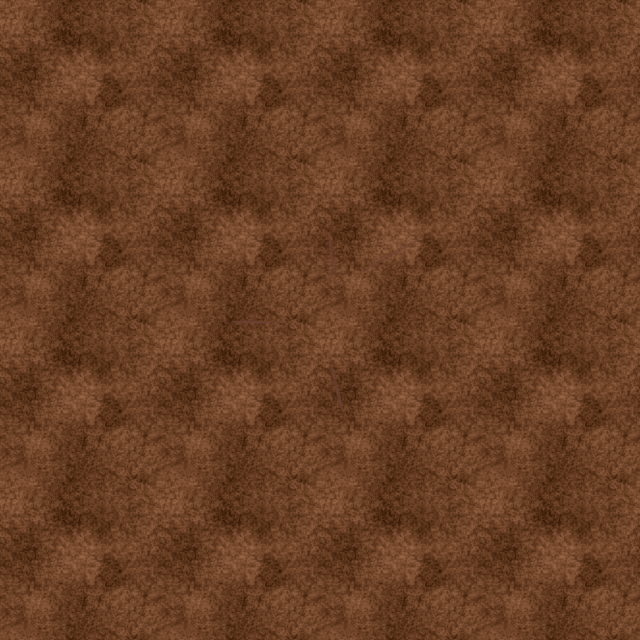
Write a WebGL 2 fragment shader that draws this texture.

```glsl
#version 300 es
precision highp float;
// Mottled brown leather: a 4 x 4 repeat of ragged blotches and pebbled grain, with a few faint scratches.

uniform vec2 u_resolution;
out vec4 fragColor;

// Integer hash of a lattice cell, wrapped to the given period
vec2 hash(vec2 cell, float period) {
    uvec2 q = uvec2(mod(cell, period)) + uint(period) * 131u;
    q = q * 1664525u + 1013904223u;
    q.x += q.y * 1664525u;
    q.y += q.x * 1664525u;
    q ^= q >> 16u;
    q.x += q.y * 1664525u;
    q.y += q.x * 1664525u;
    q ^= q >> 16u;
    return vec2(q & 65535u) / 65535.0;
}

// Two channels of value noise from -1 to 1, periodic over the unit tile
vec2 noise(vec2 p, float period) {
    p *= period;
    vec2 i = floor(p), f = fract(p);
    f = f * f * (3.0 - 2.0 * f);
    vec2 low = mix(hash(i, period), hash(i + vec2(1, 0), period), f.x);
    vec2 high = mix(hash(i + vec2(0, 1), period), hash(i + vec2(1, 1), period), f.x);
    return 2.0 * mix(low, high, f.y) - 1.0;
}

// Distance to the nearest jittered pebble centre, in cells
float pebbleDistance(vec2 p, float period) {
    p *= period;
    vec2 i = floor(p), f = fract(p);
    float nearest = 2.0;
    for (int y = -1; y <= 1; y++)
        for (int x = -1; x <= 1; x++) {
            vec2 o = vec2(x, y);
            vec2 centre = o + 0.15 + 0.7 * hash(i + o, period);
            nearest = min(nearest, length(centre - f));
        }
    return nearest;
}

// Broad light and dark patches with flat middles: centre, radius, strength
float blotches(vec2 p) {
    const vec4 patches[12] = vec4[12](
        vec4(0.48, 0.50, 0.19, 1.15), vec4(0.07, 0.88, 0.17, 0.80),
        vec4(0.81, 0.19, 0.16, 0.75), vec4(0.24, 0.21, 0.11, 0.65),
        vec4(0.90, 0.58, 0.14, 0.40), vec4(0.69, 0.42, 0.10, -1.25),
        vec4(0.43, 0.74, 0.08, -0.95), vec4(0.58, 0.73, 0.09, -1.05),
        vec4(0.44, 0.29, 0.11, -0.90), vec4(0.14, 0.57, 0.16, -0.75),
        vec4(0.51, 0.05, 0.16, -0.70), vec4(0.38, 0.88, 0.13, -0.55));
    float sum = 0.0;
    for (int i = 0; i < 12; i++) {
        vec2 d = (fract(p - patches[i].xy + 0.5) - 0.5) / patches[i].z;
        sum += patches[i].w * exp(-pow(dot(d, d), 1.5));
    }
    return sum;
}

// Coverage of the scratches, which break the repeat; each runs from xy to zw
float scratches(vec2 uv, float pixel) {
    const vec4 marks[4] = vec4[4](
        vec4(0.514, 0.635, 0.523, 0.570), vec4(0.362, 0.497, 0.429, 0.496),
        vec4(0.518, 0.427, 0.536, 0.355), vec4(0.565, 0.575, 0.655, 0.627));
    float cover = 0.0;
    for (int i = 0; i < 4; i++) {
        vec2 a = uv - marks[i].xy, run = marks[i].zw - marks[i].xy;
        float along = clamp(dot(a, run) / dot(run, run), 0.0, 1.0);
        float halfWidth = 0.0005 + 0.0044 * sqrt(along * (1.0 - along));
        float d = length(a - run * along) - halfWidth;
        float strength = i == 3 ? 0.4 : 0.75;
        cover = max(cover, strength * (1.0 - smoothstep(-pixel, pixel, d)));
    }
    return cover;
}

void main() {
    vec2 uv = gl_FragCoord.xy / u_resolution;
    vec2 tile = fract(uv * 4.0);

    // Ragged patches
    vec2 warp = 0.025 * noise(tile, 9.0) + 0.035 * noise(tile, 23.0);
    float tone = 0.95 * blotches(tile + warp) - 0.06;
    tone += 0.16 * noise(tile, 7.0).x + 0.28 * noise(tile, 16.0).x;

    // Pebbles with light rims, curling creases and fine grain
    vec2 curl = 0.010 * noise(tile, 26.0);
    float relief = 0.42 + 0.16 * noise(tile, 11.0).y + 0.12 * smoothstep(0.2, -0.8, tone);
    tone -= relief * cos(9.0 * pebbleDistance(tile + curl, 32.0));
    float crease = abs(noise(tile + curl, 21.0).y);
    tone -= 0.50 * (1.0 - smoothstep(0.0, 0.2, crease));
    tone += 0.60 * noise(tile, 45.0).x + 0.75 * noise(tile, 83.0).x;

    // Deep brown through mid brown to tan
    vec3 deep = vec3(0.29, 0.155, 0.065);
    vec3 brown = vec3(0.41, 0.245, 0.138);
    vec3 tan_ = vec3(0.53, 0.34, 0.225);
    vec3 color = tone < 0.0 ? mix(brown, deep, min(-tone * 0.68, 1.6))
                            : mix(brown, tan_, min(tone * 0.72, 1.6));

    color = mix(color, vec3(0.43, 0.25, 0.20), scratches(uv, 0.7 / u_resolution.y));
    fragColor = vec4(color, 1.0);
}
```
